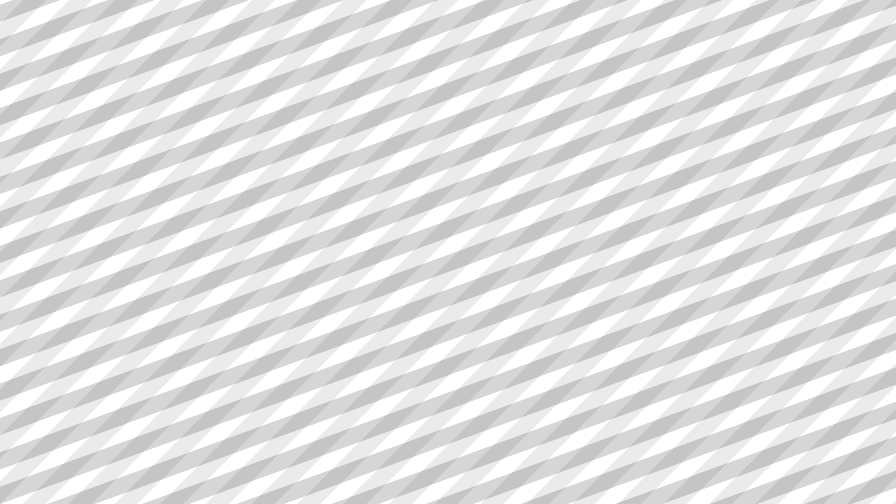
A Shadertoy shader for this pattern:

```glsl
const float PERIOD = 0.0642;              // stripe spacing, in canvas heights
const float BAND_SHARE = 0.5;             // tinted part of each period
const float SHALLOW_ANGLE = radians(20.0);
const float STEEP_ANGLE = radians(45.0);
const vec3 PAPER = vec3(1.0);
const vec3 SHALLOW_TINT = vec3(0.84);
const vec3 STEEP_TINT = vec3(0.92);

// Coverage of parallel bands rising at the given angle; the first starts at the origin.
float stripes(vec2 p, float angle, float pixel) {
    float across = dot(p, vec2(-sin(angle), cos(angle)));
    float phase = fract(across / PERIOD - 0.5 * BAND_SHARE + 0.5) - 0.5;
    float edge = (abs(phase) - 0.5 * BAND_SHARE) * PERIOD;
    return 1.0 - smoothstep(-0.5 * pixel, 0.5 * pixel, edge);
}

void mainImage(out vec4 fragColor, in vec2 fragCoord) {
    // Both layers are anchored at the lower left corner
    float pixel = 1.0 / iResolution.y;
    vec2 p = fragCoord * pixel;

    // Translucent layers multiply where they cross
    vec3 color = PAPER;
    color *= mix(vec3(1.0), STEEP_TINT, stripes(p, STEEP_ANGLE, pixel));
    color *= mix(vec3(1.0), SHALLOW_TINT, stripes(p, SHALLOW_ANGLE, pixel));

    fragColor = vec4(color, 1.0);
}
```
